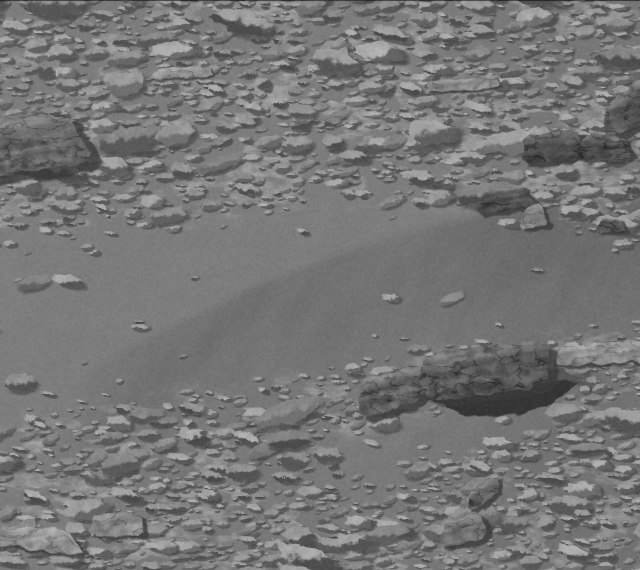
Give the GLSL for this texture, as a Shadertoy shader.

```glsl
// Draws a grey desert slope: a smooth sand dune between fields of scattered stones and layered boulders.
vec4 hash4(vec2 p) {
    vec4 q = fract(p.xyxy * vec4(.1031, .1030, .0973, .1099));
    q += dot(q, q.wzxy + 33.33);
    return fract((q.xxyz + q.yzzw) * q.zywx);
}

float noise(vec2 p) {
    vec2 i = floor(p), f = fract(p);
    f = f * f * (3. - 2. * f);
    return mix(mix(hash4(i).x, hash4(i + vec2(1, 0)).x, f.x),
               mix(hash4(i + vec2(0, 1)).x, hash4(i + 1.).x, f.x), f.y);
}

float fbm(vec2 p) {
    float sum = 0.;
    for (float amp = .5; amp > .05; amp *= .5) {
        sum += amp * noise(p);
        p = mat2(1.6, 1.2, -1.2, 1.6) * p + 7.3;
    }
    return sum / .9375;
}

// Chance of stones: far field, near field, and a bare sand lane
float stoneDensity(vec2 p) {
    float farEdge = .554 + .13 * p.x - .33 * max(0., p.x - .7);
    float nearEdge = .275 + .155 * p.x;
    float field = max(smoothstep(-.02, .06, p.y - farEdge), smoothstep(-.02, .06, nearEdge - p.y));
    float lane = 1. - smoothstep(.02, .065, abs(p.y - .225 - .27 * (p.x - .72)));
    lane *= smoothstep(.4, .6, p.x) * (1. - smoothstep(.9, 1.08, p.x));
    return max(.03, field * (1. - .9 * lane));
}

// Dune with a curved crest, shaded below it
float sandTone(vec2 p) {
    float below = .25 + .7 * p.x - .3 * p.x * p.x + .008 * (fbm(p * 14.) - .5) - p.y;
    float slope = smoothstep(-.006, .02, below) * (1. - .6 * smoothstep(.05, .27, below));
    float ripple = fbm(vec2(p.x * 26. - p.y * 14., p.y * 9. + p.x * 4.)) - .5;
    float tone = .488 - .045 * slope * smoothstep(.02, .3, p.x);
    return tone - .025 * smoothstep(.7, 1., p.x) + .04 * ripple * (.4 + slope);
}

// One jittered grid of faceted stones, painted back to front
void stoneLayer(inout float tone, vec2 p, float size, float amount, float seed, float px) {
    vec2 cell = size * vec2(1.65, 1.), home = floor(p / cell);
    float rough = fbm(p / size * 3.5 + seed) - .5;
    for (int j = 1; j >= -1; j--)
    for (int i = -1; i <= 1; i++) {
        vec2 id = home + vec2(i, j);
        vec4 h = hash4(id + seed), k = hash4(id + seed + 57.);
        vec2 centre = (id + .5 + .7 * (h.xy - .5)) * cell;
        if (h.z > amount * stoneDensity(centre)) continue;
        float radius = size * mix(.2, .5, h.w * h.w), soft = px / radius;
        vec2 q = (p - centre) / radius;
        q.y -= (k.x - .4) * .35 * q.x;
        q.x = q.x / mix(1.2, 2.3, k.y) + (k.z - .5) * q.y;
        vec2 a = abs(q);
        float shape = max(a.x * .85 + a.y * .5, a.y * 1.1) - 1. + .7 * rough;
        float shadow = length(q - vec2(.3, -.4)) - 1. + .4 * rough;
        tone = mix(tone, .3, .75 * (1. - smoothstep(-.15, .15 + soft, shadow)));
        float facet = smoothstep(-.2, .2, q.y + (k.w - .6) * q.x + .55 - .5 * h.w + rough);
        float lit = mix(.51, .67, k.z) + .12 * rough;
        float stone = mix(mix(.29, .45, k.x), lit, facet);
        tone = mix(tone, stone, 1. - smoothstep(-soft, soft, shape));
    }
}

// Block distance: box holds centre and half size, form holds slope and taper
float block(vec2 p, vec4 box, vec2 form) {
    vec2 q = p - box.xy;
    q.y -= form.x * q.x;
    vec2 a = vec2(abs(q.x) + form.y * q.y, abs(q.y));
    float corner = (a.x / box.z + a.y / box.w - 1.7) * box.w;
    return max(max(a.x - box.z, a.y - box.w), corner);
}

// Layered boulder: look holds slope, taper and face tone
void boulder(inout float tone, vec2 p, vec4 box, vec3 look, float px) {
    float shadow = block(p - box.w * vec2(.4, -.25), box, look.xy);
    tone = mix(tone, .23, .8 * (1. - smoothstep(-.002, .004, shadow)));
    float depth = .5 - .5 * (p.y - box.y - look.x * (p.x - box.x)) / box.w;
    float strata = noise(vec2(p.x * 22., (p.y - .2 * p.x) * 150.)), chips = fbm(p * 75.);
    float crack = 1. - smoothstep(0., .07, abs(fbm(p * vec2(28., 60.)) - .5));
    float rock = mix(.3 + .55 * look.z, look.z, smoothstep(.1, .4, depth + .5 * (chips - .5)));
    rock += .12 * (strata - .5) + .22 * (chips - .5) - .1 * crack;
    tone = mix(tone, rock, 1. - smoothstep(-px, px, block(p, box, look.xy)));
}

void mainImage(out vec4 fragColor, in vec2 fragCoord) {
    vec2 p = fragCoord / iResolution.y;
    float px = 1. / iResolution.y, t = sandTone(p);
    // Pale bedrock patches and scattered stones
    float patches = smoothstep(.53, .65, fbm(p * vec2(16., 38.))) * stoneDensity(p);
    t += patches * (.08 + .25 * (fbm(p * vec2(60., 130.)) - .5));
    for (float i = 0.; i < 4.; i++)
        stoneLayer(t, p, .012 * pow(1.6, i), .4 + .25 * i - .095 * i * i, 11. + 43. * i, px);
    vec2 w = p + .012 * (vec2(fbm(p * 55.), fbm(p * 55. + 31.)) - .5);
    // Flat pale slabs
    boulder(t, w, vec4(.319, .873, .052, .009), vec3(.04, .5, .58), px);
    boulder(t, w, vec4(.812, .852, .06, .01), vec3(.06, .5, .55), px);
    boulder(t, w, vec4(1.06, .38, .095, .018), vec3(.06, 0., .55), px);
    boulder(t, w, vec4(.065, .055, .07, .02), vec3(-.1, .8, .57), px);
    boulder(t, w, vec4(.205, .08, .045, .021), vec3(0., .3, .52), px);
    // Far outcrops at both sides
    boulder(t, w, vec4(.04, .748, .1, .05), vec3(.12, .6, .4), px);
    boulder(t, w, vec4(1.105, .813, .045, .035), vec3(.7, 0., .34), px);
    boulder(t, w, vec4(.967, .743, .05, .026), vec3(.15, 0., .33), px);
    boulder(t, w, vec4(1.058, .741, .045, .021), vec3(0., .5, .32), px);
    boulder(t, w, vec4(.888, .652, .042, .021), vec3(.12, .7, .3), px);
    boulder(t, w, vec4(.937, .621, .02, .019), vec3(.15, .3, .49), px);
    boulder(t, w, vec4(1.074, .605, .022, .013), vec3(0., .6, .33), px);
    // Large layered boulder with its ground shadow
    float groundShadow = block(w, vec4(.885, .296, .1, .024), vec2(.1, -1.8));
    t = mix(t, .21, 1. - smoothstep(-.003, .003, groundShadow));
    boulder(t, w, vec4(.685, .315, .056, .034), vec3(.3, .1, .36), px);
    boulder(t, w, vec4(.851, .35, .11, .042), vec3(.13, 0., .34), px);
    // Near stones, fine grain and dark top rim
    boulder(t, w, vec4(.848, .134, .026, .018), vec3(.6, 0., .37), px);
    boulder(t, w, vec4(.812, .073, .037, .026), vec3(.2, .2, .43), px);
    t += .035 * (noise(p * 330.) - .5);
    t *= 1. - .5 * smoothstep(.997, .999, p.y);
    fragColor = vec4(vec3(clamp(t, .14, .74)), 1.);
}
```
